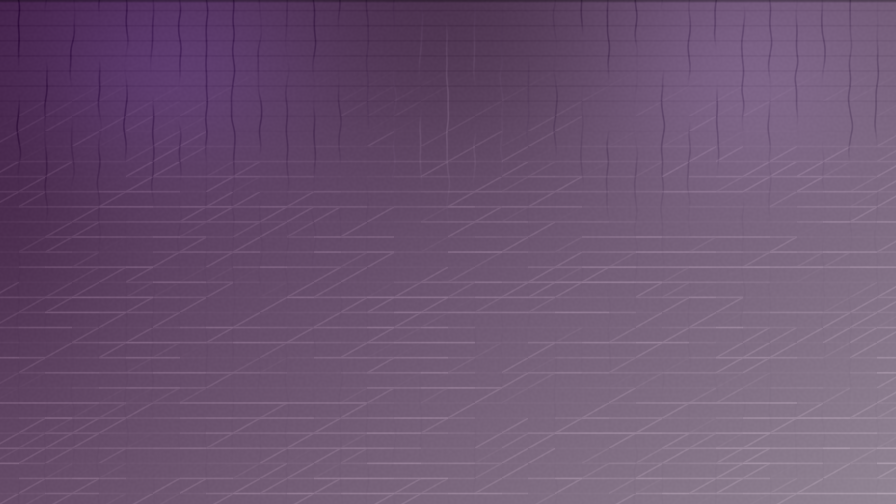
This background is drawn by a WebGL 2 fragment shader. Its source:

```glsl
#version 300 es
precision highp float;

uniform vec2 u_resolution;
out vec4 fragColor;

float hash(vec2 p) {
    p = fract(p * vec2(0.1031, 0.1137));
    p += dot(p, p.yx + 33.33);
    return fract((p.x + p.y) * p.x * 17.0);
}

// Gradient noise, roughly -0.7 to 0.7
float corner(vec2 cell, vec2 offset) {
    float angle = 6.2832 * hash(cell + 71.0);
    return dot(vec2(cos(angle), sin(angle)), offset);
}

float gradientNoise(vec2 p) {
    vec2 i = floor(p), f = fract(p);
    vec2 s = f * f * f * (f * (f * 6.0 - 15.0) + 10.0);
    vec2 e = vec2(1.0, 0.0);
    return mix(mix(corner(i, f), corner(i + e, f - e), s.x),
               mix(corner(i + e.yx, f - e.yx), corner(i + 1.0, f - 1.0), s.x), s.y);
}

float glow(vec2 uv, vec2 center, vec2 radius) {
    vec2 d = (uv - center) / radius;
    return exp(-dot(d, d));
}

float stroke(float dist) {
    return 1.0 - smoothstep(0.0, 0.0012 + 1.0 / u_resolution.y, abs(dist));
}

vec3 backdrop(vec2 uv) {
    vec3 left = mix(vec3(0.40, 0.30, 0.41), vec3(0.27, 0.14, 0.30), uv.y);
    vec3 right = mix(vec3(0.57, 0.52, 0.58), vec3(0.44, 0.35, 0.46), uv.y);
    vec3 color = mix(left, right, uv.x);
    // Shaded left side and the dark gap between the two glows
    color -= vec3(0.035, 0.035, 0.04) * glow(uv, vec2(0.0, 0.55), vec2(0.13, 0.3));
    color -= vec3(0.055, 0.045, 0.065) * glow(uv, vec2(0.52, 1.0), vec2(0.17, 0.33));
    // Violet glow on the left, mauve glow on the right
    color += vec3(0.05, 0.035, 0.09) * glow(uv, vec2(0.19, 0.87), vec2(0.14, 0.19));
    color += vec3(0.06, 0.05, 0.08) * glow(uv, vec2(0.83, 0.86), vec2(0.15, 0.22));
    return color;
}

void main() {
    vec2 uv = gl_FragCoord.xy / u_resolution;
    float aspect = u_resolution.x / u_resolution.y;
    vec2 grid = uv * 33.4 - 0.695;
    vec2 cell = floor(grid), f = fract(grid);
    vec2 nearest = floor(grid + 0.5);
    vec3 color = backdrop(uv);

    // Horizontal traces, broken into runs of cells
    float run = gradientNoise(vec2(cell.x * 0.19, nearest.y * 1.73 + 0.37));
    float level = smoothstep(-0.22, 0.12, run) * (0.6 + 0.6 * hash(vec2(cell.x, nearest.y)));
    float horizontal = stroke((grid.y - nearest.y) / 33.4) * (0.15 + level);
    horizontal *= 1.0 - smoothstep(0.52, 0.82, uv.y);

    // Diagonal traces that climb from row to row
    float lane = cell.y - cell.x;
    float climb = gradientNoise(vec2(lane * 1.37 + 0.41, (cell.x + cell.y) * 0.13));
    float slope = 33.4 * sqrt(1.0 + 1.0 / (aspect * aspect));
    float diagonal = stroke((f.y - f.x) / slope) * smoothstep(0.0, 0.2, climb);
    diagonal *= 1.0 - smoothstep(0.65, 0.9, uv.y);
    color += vec3(0.085, 0.08, 0.08) * max(horizontal, 0.75 * diagonal);

    // Wavering vertical cracks, light in the center and dark elsewhere
    float waver = 0.16 * gradientNoise(vec2(nearest.x * 3.71, uv.y * 18.0));
    float broken = gradientNoise(vec2(nearest.x * 1.63 + 0.29, uv.y * 7.0));
    float vertical = stroke((grid.x - nearest.x + waver) * aspect / 33.4);
    vertical *= smoothstep(-0.25, 0.2, broken) * (0.1 + 0.9 * smoothstep(0.5, 0.78, uv.y));
    float light = glow(uv, vec2(0.5, 0.75), vec2(0.1, 0.35));
    color += vertical * mix(vec3(-0.09, -0.09, -0.08), vec3(0.07), light);

    // Faint rows at the top, fine grain and a dark upper rim
    color -= 0.025 * stroke((grid.y - nearest.y) / 33.4) * smoothstep(0.65, 0.85, uv.y);
    color += 0.012 * gradientNoise(uv * vec2(150.0 * aspect, 150.0));
    color *= 1.0 - 0.3 * smoothstep(0.993, 0.999, uv.y);

    fragColor = vec4(color, 1.0);
}
```
